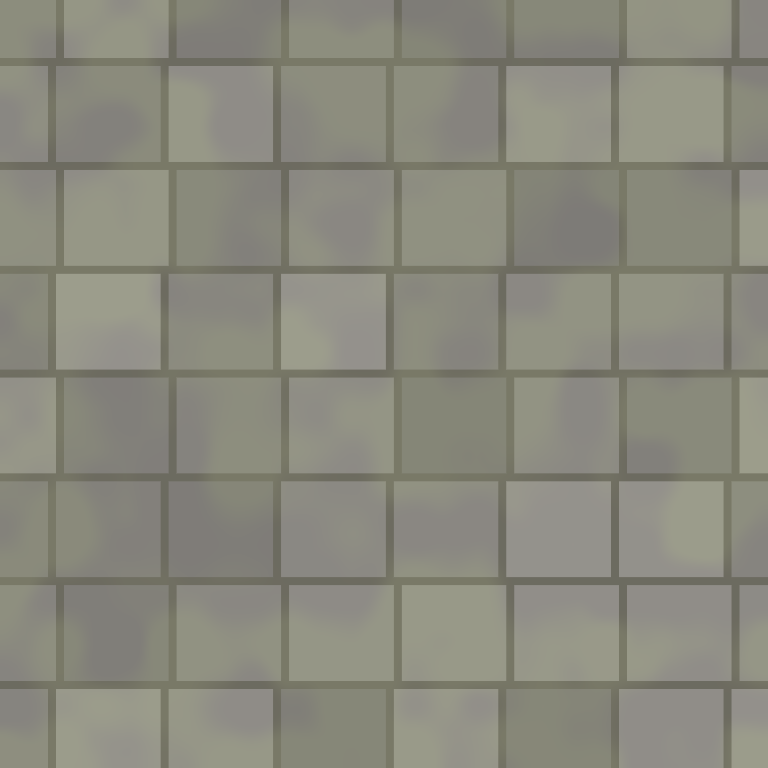
A three.js fragment shader for this texture:

```glsl
varying vec2 vUv;

float hash(vec2 p) {
  p = fract(p * vec2(0.1031, 0.1137));
  p += dot(p, p.yx + 33.33);
  return fract((p.x + p.y) * p.x * 17.31);
}

float valueNoise(vec2 p) {
  vec2 cell = floor(p);
  vec2 f = fract(p);
  f = f * f * (3.0 - 2.0 * f);
  float low = mix(hash(cell), hash(cell + vec2(1.0, 0.0)), f.x);
  float high = mix(hash(cell + vec2(0.0, 1.0)), hash(cell + vec2(1.0, 1.0)), f.x);
  return mix(low, high, f.y);
}

void main() {
  // Tile grid, with every other row nudged sideways
  vec2 pitch = vec2(0.1466, 0.1352);
  vec2 grid = (vUv - vec2(0.0677, 0.1080)) / pitch;
  float row = floor(grid.y);
  grid.x -= 0.071 * (1.0 - mod(row, 2.0));
  vec2 tile = floor(grid);

  // Distance to the nearest joint centre, in canvas units
  vec2 local = fract(grid);
  vec2 toJoint = min(local, 1.0 - local) * pitch;
  float joint = min(toJoint.x, toJoint.y);
  float face = smoothstep(0.0046, 0.0058, joint);

  // Soft stains run across both tiles and joints
  float mottling = 0.75 * valueNoise(vUv * 13.0 + 41.0)
                 + 0.25 * valueNoise(vUv * 24.0 + 87.0);
  float stain = smoothstep(0.35, 0.75, mottling);

  // Each tile has its own brightness
  vec3 olive = vec3(0.570, 0.573, 0.510);
  vec3 warmGrey = vec3(0.540, 0.530, 0.510);
  float brightness = mix(0.91, 1.08, hash(tile + 19.0));
  vec3 stone = mix(olive, warmGrey, stain) * brightness;

  vec3 grout = mix(vec3(0.475, 0.475, 0.405), vec3(0.425, 0.418, 0.375), stain);
  gl_FragColor = vec4(mix(grout, stone, face), 1.0);
}
```
